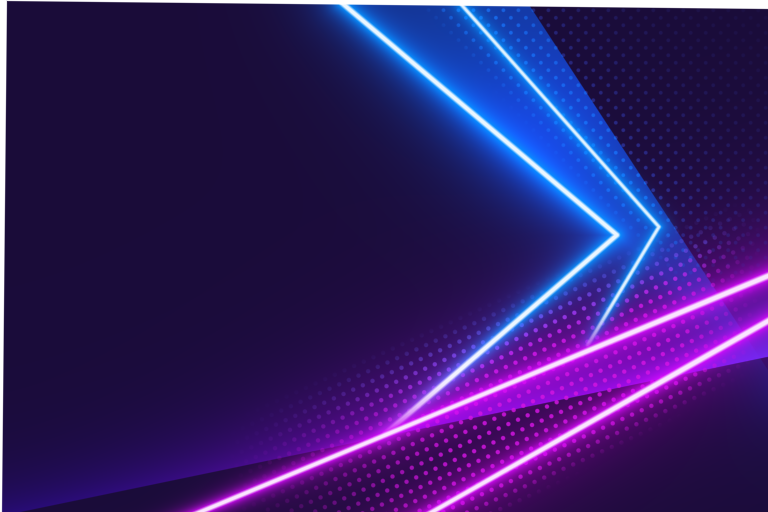
Write a Shadertoy shader that draws this background.

```glsl
// Neon chevrons and crossing magenta tubes over a dark violet ground.
// Half-plane beams give the broad light, rotated lattices the halftone dots,
// and segment distances the glowing tubes; units are canvas heights, 1.5 wide.

const vec3 CYAN = vec3(0.02, 0.58, 1.0);
const vec3 MAGENTA = vec3(0.85, 0.04, 1.0);

float segment(vec2 p, vec2 a, vec2 b) {
    vec2 pa = p - a, ba = b - a;
    return length(pa - ba * clamp(dot(pa, ba) / dot(ba, ba), 0.0, 1.0));
}

// Signed distance to a line, positive to the left of a -> b.
float side(vec2 p, vec2 a, vec2 b) {
    vec2 d = normalize(b - a);
    return dot(p - a, vec2(-d.y, d.x));
}

float halftone(vec2 p, float angle, float radius, float px) {
    const float pitch = 0.0207;
    float c = cos(angle), s = sin(angle);
    vec2 q = mat2(c, -s, s, c) * (p - vec2(0.983, 0.3945)) / pitch;
    float d = length(fract(q + 0.5) - 0.5) * pitch;
    return smoothstep(radius + px, radius - px, d);
}

// Coloured halo with a white-hot core.
vec3 neon(vec3 col, float d, float width, vec3 tint, float power, float px) {
    float halo = exp(-max(d - width, 0.0) / 0.011);
    float core = smoothstep(width + px, width * 0.5 - px, d);
    col = mix(col, tint, 0.85 * halo * power);
    return mix(col, mix(tint, vec3(1.0), 0.92), core * power);
}

void mainImage(out vec4 fragColor, in vec2 fragCoord) {
    vec2 p = fragCoord / iResolution.xy * vec2(1.5, 1.0);
    float px = 0.8 / iResolution.y;

    // Tubes
    vec2 tipA = vec2(1.205, 0.541), tipB = vec2(1.287, 0.557);
    vec2 topA = vec2(0.668, 0.994), topB = vec2(0.902, 0.990);
    float armA = segment(p, tipA, vec2(0.752, 0.152));
    float armB = segment(p, tipB, vec2(1.148, 0.326));
    float chevronA = min(segment(p, topA, tipA), armA);
    float chevronB = min(segment(p, topB, tipB), armB);
    float upper = side(p, vec2(0.391, 0.0), vec2(1.5, 0.461));
    float lower = side(p, vec2(0.844, 0.0), vec2(1.5, 0.373));

    // Edges of the broad beams
    float blueEdge = side(p, vec2(1.035, 0.988), vec2(1.5, 0.277));
    float violetEdge = side(p, vec2(0.04, 0.0), vec2(1.5, 0.303));
    float insideBlue = smoothstep(px, -px, blueEdge);
    float aboveViolet = smoothstep(-px, px, violetEdge);

    vec3 col = vec3(0.102, 0.047, 0.225);

    // Blue beam, strongest behind the two tips
    float fromA = side(p, topA, tipA);
    float blue = exp(min(fromA, 0.0) / 0.085) * insideBlue;
    blue *= smoothstep(0.15, 0.62, p.y) * smoothstep(0.35, 0.95, p.x);
    float hot = exp(-dot(p - vec2(1.07, 0.74), p - vec2(1.07, 0.74)) / 0.035);
    col = mix(col, mix(vec3(0.07, 0.24, 0.66), vec3(0.09, 0.28, 0.90), hot), 0.9 * blue);
    col += vec3(0.0, 0.05, 0.20) * exp(-length(p - vec2(1.54, 0.24)) / 0.07);

    // Magenta haze around both long tubes
    float nearTubes = min(abs(upper), abs(lower));
    float haze = exp(-nearTubes / 0.075) * smoothstep(0.25, 1.0, p.x);
    col += vec3(0.32, -0.03, 0.28) * haze;

    // Violet beam, cut sharply along its underside
    float along = smoothstep(0.0, 1.1, p.x);
    float violet = exp(-max(violetEdge, 0.0) / mix(0.07, 0.11, along)) * aboveViolet;
    vec3 violetTint = mix(vec3(0.20, 0.05, 0.66), vec3(0.62, 0.05, 0.95), along);
    violetTint = mix(violetTint, vec3(0.48, 0.16, 1.0), smoothstep(1.25, 1.5, p.x));
    float between = smoothstep(px, -px, upper) * aboveViolet;
    col = mix(col, violetTint, violet * mix(0.55, 0.9, between));

    // Cool dots beside the second chevron
    float fromB = side(p, topB, tipB);
    float coolFade = smoothstep(-0.07, 0.0, fromB) * exp(-max(fromB, 0.0) / 0.17);
    coolFade *= smoothstep(0.40, 0.65, p.y);
    float cool = halftone(p, 0.785, 0.0036, px) * coolFade;
    vec3 coolTint = mix(vec3(0.20, 0.24, 0.72), vec3(0.10, 0.46, 1.0), insideBlue);
    col = mix(col, coolTint, 0.85 * cool);

    // Warm dots across the magenta band
    float warmFade = smoothstep(0.17, 0.06, upper) * smoothstep(-0.08, -0.01, lower);
    warmFade *= smoothstep(0.42, 0.95, p.x) * smoothstep(1.5, 1.3, p.x);
    float warm = halftone(p, 0.425, 0.0042, px) * warmFade;
    vec3 warmTint = mix(vec3(0.82, 0.08, 0.88), vec3(0.42, 0.38, 1.0), smoothstep(0.03, 0.14, upper));
    col = mix(col, warmTint, 0.85 * warm);

    // Chevron tubes turn violet and fade toward their lower ends
    col += vec3(0.0, 0.16, 0.34) * exp(-chevronA / 0.035) * smoothstep(0.1, 0.5, p.y);
    vec3 tubeTint = mix(vec3(0.70, 0.30, 1.0), CYAN, smoothstep(0.15, 0.42, p.y));
    float fadeA = smoothstep(0.13, 0.27, p.y), fadeB = smoothstep(0.31, 0.42, p.y);
    col = neon(col, chevronB, 0.0045, tubeTint, mix(0.45, 0.95, fadeB), px);
    col = neon(col, chevronA, 0.0065, tubeTint, mix(0.55, 1.0, fadeA), px);

    // Long magenta tubes swell toward the right
    float swell = 0.0015 * smoothstep(0.8, 1.4, p.x);
    col = neon(col, abs(lower), 0.0060 + swell, MAGENTA, 0.97, px);
    col = neon(col, abs(upper), 0.0060 + swell, MAGENTA, 0.97, px);

    // Slightly tilted white margin at left and top
    float margin = max(0.0039 + 0.0098 * p.y - p.x, p.y - 0.998 + 0.0105 * (p.x - 0.0137));
    col = mix(col, vec3(1.0), smoothstep(-px, px, margin));
    fragColor = vec4(clamp(col, 0.0, 1.0), 1.0);
}
```
